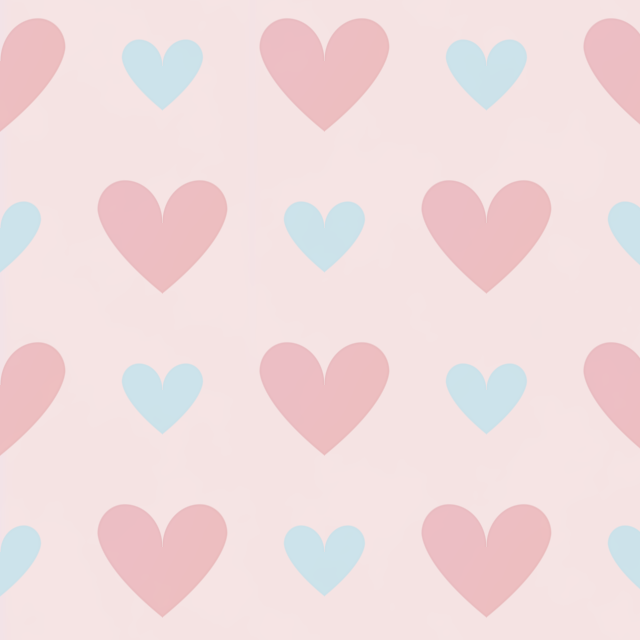
Write a three.js fragment shader that draws this pattern.

```glsl
varying vec2 vUv;

// Grid of hearts, in canvas units
const vec2 FIRST_CENTER = vec2(0.0007, 0.1237);
const float PITCH = 0.2531;
const float LARGE_HALF_WIDTH = 0.1013;
const float SMALL_HALF_WIDTH = 0.0633;
const float EDGE = 0.0015;

// Heart outline, in units of its half width
const float TIP_Y = -0.872;
const vec2 LOBE_CENTER = vec2(0.58, 0.427);
const vec2 LOBE_RADII = vec2(0.42, 0.445);
const float NOTCH_Y = 0.214;
const vec2 CLEFT_RADII = vec2(0.58, 0.658);
const float SIDE_POWER = 1.6;

// Colours and faint unevenness
const vec3 PAPER = vec3(0.962, 0.892, 0.892);
const vec3 PINK = vec3(0.927, 0.746, 0.768);
const vec3 BLUE = vec3(0.800, 0.889, 0.920);
const vec3 WARM_SHIFT = vec3(0.004, 0.0, -0.016);
const vec3 LAVENDER_SHIFT = vec3(-0.010, -0.002, 0.014);
const float MOTTLE = 0.004;
const float RIM_DARKENING = 0.018;
const float RIM_WIDTH = 0.005;

// Approximate signed distance, negative inside
float heartDistance(vec2 p) {
  p.x = abs(p.x);
  if (p.x < LOBE_CENTER.x && p.y > NOTCH_Y) {
    vec2 q = (p - vec2(LOBE_CENTER.x, NOTCH_Y)) / CLEFT_RADII;
    return (length(q) - 1.0) * CLEFT_RADII.y;
  }
  if (p.y > LOBE_CENTER.y) {
    return (length((p - LOBE_CENTER) / LOBE_RADII) - 1.0) * LOBE_RADII.x;
  }
  // Sides curve from the widest point down to the tip
  float span = LOBE_CENTER.y - TIP_Y;
  float drop = (LOBE_CENTER.y - p.y) / span;
  float width = 1.0 - pow(drop, SIDE_POWER);
  float slope = SIDE_POWER * pow(drop, SIDE_POWER - 1.0) / span;
  return (p.x - width) / sqrt(1.0 + slope * slope);
}

float layeredSines(vec2 p) {
  float sum = 0.0;
  float weight = 0.5;
  for (int i = 0; i < 4; i++) {
    sum += weight * sin(p.x + 1.3 * sin(p.y)) * sin(p.y + 0.7 * p.x);
    p = mat2(1.6, 1.2, -1.2, 1.6) * p + 1.7;
    weight *= 0.5;
  }
  return sum;
}

float softBand(float offset, float width) {
  return exp(-offset * offset / (width * width));
}

vec3 paperColor(vec2 uv) {
  float bands = softBand(uv.x, 0.010)
    + 0.5 * softBand(uv.x - 0.394, 0.007) * smoothstep(0.35, 0.60, uv.y);
  return PAPER + MOTTLE * layeredSines(uv * 13.0) + LAVENDER_SHIFT * bands;
}

void main() {
  // Large and small hearts alternate like a checkerboard
  vec2 grid = (vUv - FIRST_CENTER) / PITCH;
  vec2 cell = floor(grid + 0.5);
  vec2 local = (grid - cell) * PITCH;
  float isLarge = mod(cell.x + cell.y, 2.0);
  float halfWidth = mix(SMALL_HALF_WIDTH, LARGE_HALF_WIDTH, isLarge);

  vec2 p = local / halfWidth;
  float d = heartDistance(p) * halfWidth;

  // Pink warms toward the lower right, with a slightly deeper rim
  float warmth = smoothstep(-0.8, 0.9, p.x - 0.6 * p.y);
  vec3 pink = PINK + WARM_SHIFT * warmth;
  vec3 fill = mix(BLUE, pink, isLarge);
  fill -= RIM_DARKENING * smoothstep(-RIM_WIDTH, 0.0, d) * mix(0.4, 1.0, isLarge);
  fill += 0.5 * MOTTLE * layeredSines(vUv * 17.0);

  float coverage = 1.0 - smoothstep(-EDGE, EDGE, d);
  gl_FragColor = vec4(mix(paperColor(vUv), fill, coverage), 1.0);
}
```
